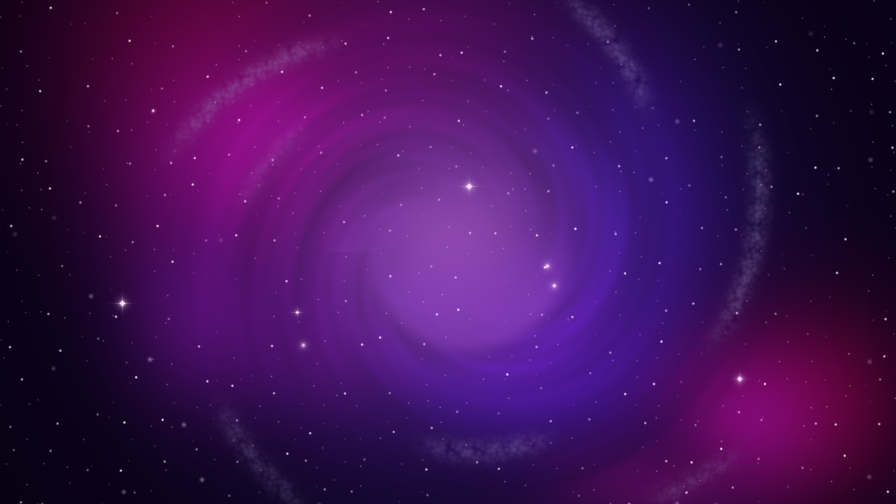
Write a WebGL 1 fragment shader that draws this background.

```glsl
precision highp float;
// A spiral galaxy: soft colour washes are sampled through radial streaks that
// follow a slow spiral, then dust lanes (cellular noise) and stars are added.
// Lengths are in canvas heights, measured from the middle of the canvas.
uniform vec2 u_resolution;

const vec2 GALAXY_CENTER = vec2(0.025, 0.0);
const float SPIRAL_PITCH = 0.09;      // radius gained per radian
const float STREAK_WARP = 0.055;
const float STREAK_LIGHT = 0.13;
const float DUST_STRENGTH = 0.34;
const float STAR_RADIUS = 0.0021;
const vec3 SPACE = vec3(0.028, 0.0, 0.065);
const vec3 INDIGO = vec3(0.15, 0.06, 0.36);
const vec3 BLUE = vec3(0.20, 0.08, 0.55);
const vec3 VIOLET = vec3(0.35, 0.09, 0.75);
const vec3 PURPLE = vec3(0.36, 0.06, 0.48);
const vec3 PLUM = vec3(0.37, 0.04, 0.37);
const vec3 MAGENTA = vec3(0.56, 0.04, 0.52);
const vec3 CRIMSON = vec3(0.38, 0.01, 0.20);
const vec3 ORCHID = vec3(0.46, 0.19, 0.60);
const vec3 LAVENDER = vec3(0.58, 0.30, 0.70);
const vec3 DUST = vec3(0.62, 0.56, 0.78);
const vec3 STARLIGHT = vec3(1.0, 0.86, 1.0);

float hash(vec2 p) {
  return fract(sin(dot(p, vec2(127.1, 311.7))) * 43758.55);
}

vec2 hash2(vec2 p) {
  return vec2(hash(p), hash(p + 17.3));
}

// Distance to the nearest scattered point
float cellular(vec2 p) {
  vec2 cell = floor(p), f = fract(p);
  float nearest = 1.0;
  for (int y = -1; y <= 1; y++)
    for (int x = -1; x <= 1; x++) {
      vec2 o = vec2(float(x), float(y));
      nearest = min(nearest, length(o + hash2(cell + o) - f));
    }
  return nearest;
}

// Spiral streaks from layered sines; whole arm counts avoid a seam
float streaks(float r, float angle) {
  float sum = 0.0, arms = 2.0, weight = 0.5;
  for (int i = 0; i < 5; i++) {
    float sway = 1.3 * sin(angle * 2.0 + arms + r * 9.0);
    sum += weight * sin(arms * (r / SPIRAL_PITCH - angle) + sway + arms * 1.7);
    arms = floor(arms * 1.9);
    weight *= 0.75;
  }
  return sum;
}

vec3 wash(vec3 base, vec3 tint, vec2 p, vec2 center, vec2 size, float amount) {
  vec2 d = (p - center) / size;
  return mix(base, tint, amount * exp(-dot(d, d)));
}

vec3 nebula(vec2 p) {
  vec3 c = wash(SPACE, INDIGO, p, vec2(0.05, 0.0), vec2(0.58, 0.55), 1.0);
  c = wash(c, CRIMSON, p, vec2(-0.45, 0.42), vec2(0.32, 0.30), 0.85);
  c = wash(c, PLUM, p, vec2(-0.06, 0.38), vec2(0.30, 0.24), 0.75);
  c = wash(c, MAGENTA, p, vec2(-0.42, 0.17), vec2(0.23, 0.24), 0.8);
  c = wash(c, MAGENTA * 1.12, p, vec2(-0.33, 0.24), vec2(0.14, 0.11), 0.6);
  c = wash(c, PURPLE, p, vec2(-0.48, -0.12), vec2(0.15, 0.18), 0.75);
  c = wash(c, PURPLE, p, vec2(-0.24, -0.16), vec2(0.18, 0.16), 0.7);
  c = wash(c, BLUE, p, vec2(0.35, 0.08), vec2(0.19, 0.30), 0.8);
  c = wash(c, VIOLET, p, vec2(0.17, -0.19), vec2(0.24, 0.16), 0.9);
  c = wash(c, CRIMSON, p, vec2(0.72, -0.30), vec2(0.21, 0.20), 0.95);
  c = wash(c, MAGENTA, p, vec2(0.60, -0.33), vec2(0.15, 0.14), 0.8);
  c = wash(c, PLUM, p, vec2(0.41, -0.47), vec2(0.20, 0.09), 0.75);
  c = wash(c, ORCHID, p, vec2(0.0, 0.04), vec2(0.31, 0.27), 0.78);
  return wash(c, LAVENDER, p, vec2(0.01, 0.01), vec2(0.17, 0.17), 0.85);
}

// Mask of one dust lane: a short spiral arc around its middle angle
float lane(vec2 polar, float middle, float span, float radius, float pitch) {
  float a = mod(polar.y - middle + 3.14159, 6.28318) - 3.14159;
  float across = (polar.x - radius - pitch * a) / 0.021;
  return exp(-across * across) * smoothstep(span * 1.15, span * 0.45, abs(a));
}

// One jittered star per cell, kept by chance
float starLayer(vec2 p, float size, float chance, float radius, float soft) {
  vec2 cell = floor(p / size);
  vec2 spot = (cell + 0.2 + 0.6 * hash2(cell + 5.1)) * size;
  float kept = step(hash(cell + 41.7), chance);
  float bright = mix(0.3, 1.0, hash(cell + 73.9));
  return kept * bright * smoothstep(radius + soft, radius - soft, length(p - spot));
}

// Glowing star with a four-pointed flare
float sparkle(vec2 p, vec2 center, float size, float flare) {
  vec2 d = abs(p - center) / size;
  float rays = exp(-d.x * 2.0 - d.y * 14.0) + exp(-d.y * 2.0 - d.x * 14.0);
  return exp(-dot(d, d) * 14.0) + 0.3 * exp(-dot(d, d) * 2.0) + flare * rays;
}

void main() {
  vec2 p = (gl_FragCoord.xy - 0.5 * u_resolution) / u_resolution.y;
  float pixel = 1.0 / u_resolution.y;
  vec2 rel = p - GALAXY_CENTER;
  vec2 polar = vec2(length(rel), atan(rel.y, rel.x));

  // Streaked colour
  float streak = streaks(polar.x, polar.y);
  streak *= smoothstep(0.08, 0.24, polar.x) * smoothstep(0.75, 0.3, polar.x);
  vec3 color = nebula(GALAXY_CENTER + rel * (1.0 + STREAK_WARP * streak));
  color *= 1.0 + STREAK_LIGHT * streak;

  // Crisp lower rim of the core
  float rim = 0.17 + 0.014 * (polar.y + 3.14159);
  float core = smoothstep(rim + 0.025, rim - 0.02, polar.x) * smoothstep(0.06, -0.1, p.y);
  color = mix(color, LAVENDER * vec3(0.94, 0.84, 1.06), 0.55 * core);

  // Dust lanes
  float dust = lane(polar, 2.46, 0.38, 0.545, 0.17) + lane(polar, 0.92, 0.30, 0.508, 0.15);
  dust += lane(polar, 0.04, 0.42, 0.585, 0.13) + 0.9 * lane(polar, -1.45, 0.36, 0.398, 0.03);
  dust += 0.7 * lane(polar, 3.94, 0.26, 0.58, 0.06) + 0.5 * lane(polar, 2.7, 0.25, 0.42, 0.1);
  dust += 0.6 * lane(polar, -0.77, 0.16, 0.65, 0.2);
  float grain = 1.25 - 0.8 * cellular(p * 38.0) - 0.7 * cellular(p * 95.0);
  color = mix(color, DUST, DUST_STRENGTH * clamp(dust * grain, 0.0, 1.0));

  // Stars
  float stars = starLayer(p, 0.075, 0.6, STAR_RADIUS, pixel);
  stars += 0.4 * starLayer(p + 3.3, 0.042, 0.5, STAR_RADIUS * 0.6, pixel);
  stars += 0.7 * starLayer(p + 7.7, 0.13, 0.25, 0.002, 0.006);
  stars += sparkle(p, vec2(0.042, 0.130), 0.016, 0.7);
  stars += sparkle(p, vec2(-0.646, -0.102), 0.016, 0.7);
  stars += sparkle(p, vec2(0.579, -0.252), 0.014, 0.6);
  stars += 0.7 * sparkle(p, vec2(-0.299, -0.120), 0.011, 0.6);
  stars += 0.8 * sparkle(p, vec2(0.197, -0.028), 0.014, 0.0);
  stars += 0.8 * sparkle(p, vec2(0.211, -0.067), 0.013, 0.0);
  stars += 0.7 * sparkle(p, vec2(-0.287, -0.185), 0.014, 0.0);
  color = mix(color, STARLIGHT, clamp(stars, 0.0, 1.0));
  gl_FragColor = vec4(color, 1.0);
}
```
